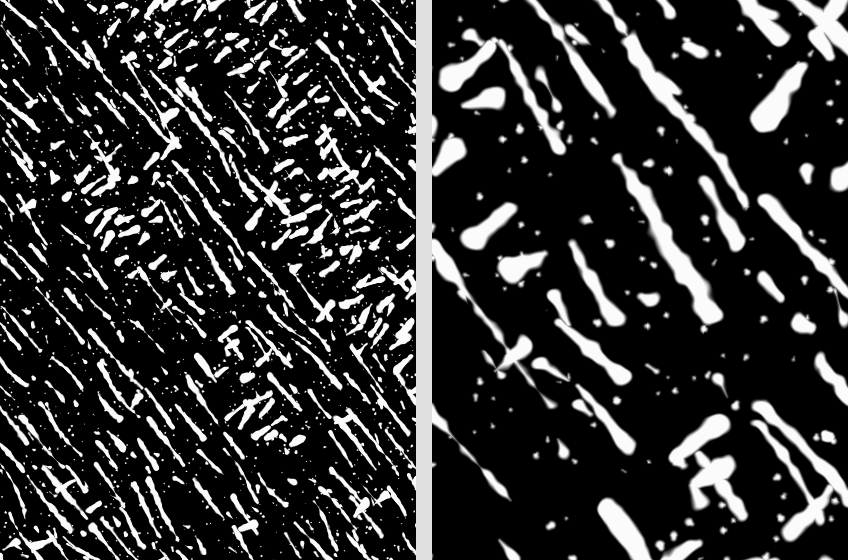
Left: the whole. Right: its middle third, enlarged.
Give the GLSL for this texture, as a Shadertoy shader.

```glsl
const vec3 INK = vec3(0.0);
const vec3 GRAIN = vec3(0.985);
const float MAIN_ANGLE = -0.90;      // radians, direction of the long slivers
const float EDGE = 0.0014;           // softness, in canvas heights
const float ROUGHNESS = 0.0034;      // ragged outline depth
const float ROUGH_SCALE = 150.0;
const float BEND = 0.016;            // slow waviness of the slivers
const float BEND_SCALE = 13.0;
const vec2 PATCH_SCALE = vec2(4.5, 8.0);
const vec2 PATCH_EDGE = vec2(0.46, 0.62);

struct Kind {
    vec2 cell;        // spacing along and across the main direction
    vec2 halfLength;  // smallest, largest
    vec2 halfWidth;   // smallest, largest
    float turn;       // angle against the main direction
    float spread;     // random deviation of the angle
    float fill;       // chance of a grain in a cell
    float rungShare;  // 0: sliver patches only, 1: rung patches only
    float seed;
};

const Kind SLIVERS = Kind(vec2(0.125, 0.033), vec2(0.018, 0.066),
    vec2(0.0030, 0.0058), 0.0, 0.16, 0.95, 0.06, 11.0);
const Kind RUNGS = Kind(vec2(0.030, 0.046), vec2(0.006, 0.021),
    vec2(0.0045, 0.0082), 1.57, 0.40, 0.92, 0.97, 47.0);
const Kind CHIPS = Kind(vec2(0.030, 0.027), vec2(0.001, 0.009),
    vec2(0.0022, 0.0042), 0.0, 0.55, 0.62, 0.55, 83.0);
const Kind SPECKS = Kind(vec2(0.011), vec2(0.0, 0.0012),
    vec2(0.0008, 0.0020), 0.0, 1.5, 0.50, 0.62, 129.0);

vec3 hash3(vec2 p) {
    vec3 q = fract(p.xyx * vec3(0.1031, 0.1030, 0.0973));
    q += dot(q, q.yxz + 33.33);
    return fract((q.xxy + q.yzz) * q.zyx);
}

float noise(vec2 p) {
    vec2 i = floor(p), f = fract(p);
    f = f * f * (3.0 - 2.0 * f);
    float low = mix(hash3(i).x, hash3(i + vec2(1, 0)).x, f.x);
    float high = mix(hash3(i + vec2(0, 1)).x, hash3(i + vec2(1, 1)).x, f.x);
    return mix(low, high, f.y);
}

mat2 rotation(float a) {
    float c = cos(a), s = sin(a);
    return mat2(c, -s, s, c);
}

// 1 where short cross rungs replace the long slivers
float rungPatch(vec2 p) {
    return smoothstep(PATCH_EDGE.x, PATCH_EDGE.y, noise(p * PATCH_SCALE + 31.7));
}

// Distance to a stroke that thins towards one end
float taperedStroke(vec2 p, float halfLength, float halfWidth, float thinEnd) {
    float x = clamp(p.x, -halfLength, halfLength);
    float t = 0.5 + 0.5 * x / max(halfLength, 0.0001);
    return length(p - vec2(x, 0.0)) - halfWidth * mix(1.0, thinEnd, t);
}

// Distance to the nearest grain of one kind, in staggered rows
float grains(vec2 p, Kind k) {
    float d = 1.0;
    for (int j = -1; j <= 1; j++) {
        float row = floor(p.y / k.cell.y) + float(j);
        float shift = hash3(vec2(row + 200.0, k.seed)).x;
        float column = floor(p.x / k.cell.x + shift);
        for (int i = -1; i <= 1; i++) {
            vec2 id = vec2(column + float(i), row);
            vec3 place = hash3(id + 300.0 + k.seed);
            vec3 shape = hash3(id + 700.5 + k.seed * 1.7);
            vec2 jitter = (place.xy - 0.5) * 0.55;
            vec2 centre = (id + 0.5 + jitter - vec2(shift, 0.0)) * k.cell;
            float rung = rungPatch(centre);
            float chance = k.fill * mix(1.0 - rung, rung, k.rungShare);
            if (place.z > chance) continue;
            float angle = k.turn + (shape.x - 0.5) * 2.0 * k.spread;
            vec2 q = rotation(angle) * (p - centre);
            q.x *= place.x > 0.5 ? 1.0 : -1.0;
            float halfLength = mix(k.halfLength.x, k.halfLength.y, shape.y);
            float halfWidth = mix(k.halfWidth.x, k.halfWidth.y, shape.z);
            d = min(d, taperedStroke(q, halfLength, halfWidth, 0.45));
        }
    }
    return d;
}

void mainImage(out vec4 fragColor, in vec2 fragCoord) {
    vec2 uv = fragCoord / iResolution.y;
    vec2 p = rotation(MAIN_ANGLE) * uv + 2.0;

    // Bend the strokes, then fray their outlines
    vec2 bend = vec2(noise(p * BEND_SCALE), noise(p * BEND_SCALE + 57.3)) - 0.5;
    vec2 bent = p + BEND * bend;
    float fray = ROUGHNESS * (noise(p * ROUGH_SCALE) - 0.5);
    fray += ROUGHNESS * (noise(p * ROUGH_SCALE * 0.45 + 9.1) - 0.5);

    float d = min(grains(bent, SLIVERS), grains(bent, RUNGS));
    d = min(d, grains(bent, CHIPS)) + fray;
    d = min(d, grains(p, SPECKS) + 0.5 * fray);

    float cover = 1.0 - smoothstep(-EDGE, EDGE, d);
    fragColor = vec4(mix(INK, GRAIN, cover), 1.0);
}
```
